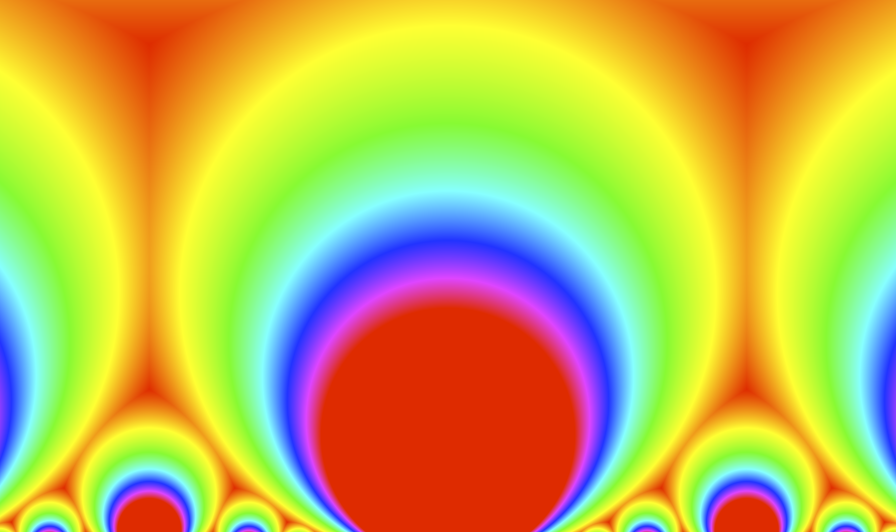
This background is drawn by a Shadertoy shader. Its source:

```glsl
// Rainbow-banded Ford circles: height of each point after modular-group reduction.

#define VIEW_HEIGHT 0.8906   // visible height in half-plane units
#define BASE_HEIGHT 0.05     // height of the lower edge above the real axis
#define FOLDS 12             // most reduction steps
#define LOWEST 0.866         // lowest height in the fundamental domain
#define BAND 0.248           // height covered by one colour step
#define SAMPLES 3            // antialiasing grid per axis

const vec3 RED     = vec3(0.87, 0.17, 0.00);
const vec3 YELLOW  = vec3(1.00, 1.00, 0.20);
const vec3 GREEN   = vec3(0.53, 0.98, 0.20);
const vec3 CYAN    = vec3(0.53, 1.00, 1.00);
const vec3 BLUE    = vec3(0.13, 0.20, 1.00);
const vec3 MAGENTA = vec3(0.87, 0.27, 1.00);

// Translate and invert until the point reaches the fundamental domain.
float reducedHeight(vec2 z) {
    for (int i = 0; i < FOLDS; i++) {
        z.x -= floor(z.x + 0.5);
        float r2 = dot(z, z);
        if (r2 >= 1.0) break;
        z = vec2(-z.x, z.y) / r2;
    }
    return z.y;
}

// Piecewise linear colour ramp, held at red beyond its last stop.
vec3 rainbow(float t) {
    vec3 stops[6] = vec3[6](YELLOW, GREEN, CYAN, BLUE, MAGENTA, RED);
    vec3 color = RED;
    for (int i = 0; i < 6; i++) {
        color = mix(color, stops[i], clamp(t - float(i), 0.0, 1.0));
    }
    return color;
}

void mainImage(out vec4 fragColor, in vec2 fragCoord) {
    vec3 sum = vec3(0.0);
    for (int j = 0; j < SAMPLES; j++) {
        for (int i = 0; i < SAMPLES; i++) {
            // Centre the largest circle and raise the view off the real axis.
            vec2 jitter = (vec2(i, j) + 0.5) / float(SAMPLES) - 0.5;
            vec2 p = fragCoord + jitter - vec2(0.5 * iResolution.x, 0.0);
            vec2 z = p * VIEW_HEIGHT / iResolution.y + vec2(0.0, BASE_HEIGHT);
            sum += rainbow((reducedHeight(z) - LOWEST) / BAND);
        }
    }
    fragColor = vec4(sum / float(SAMPLES * SAMPLES), 1.0);
}
```
